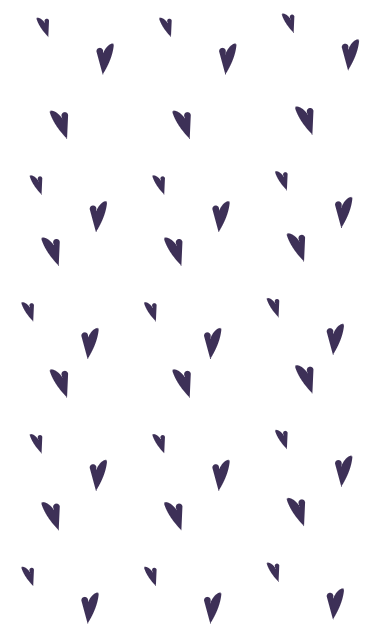
Give the GLSL for this pattern, as a WebGL 1 fragment shader.

```glsl
precision highp float;
// Scattered hand-cut hearts on white: three columns of a staggered group.
// Each group holds one lopsided heart drawn three times (plain, small, mirrored);
// the heart is a pointed leaf lobe joined to a tapered round lobe.

uniform vec2 u_resolution;

const vec3 PAPER = vec3(1.0);
const vec3 INK = vec3(0.24, 0.19, 0.34);

// Lengths are in column widths, measured from the top left, y downward.
const float COLUMNS = 3.0;
const int ROWS = 5;
const float LAST_COLUMN_LIFT = 0.034;

// Tip of the plain heart in each row.
const vec2 ROW_0 = vec2(0.599, -0.156);
const vec2 ROW_1 = vec2(0.544, 1.129);
const vec2 ROW_2 = vec2(0.476, 2.163);
const vec2 ROW_3 = vec2(0.544, 3.238);
const vec2 ROW_4 = vec2(0.476, 4.320);

// Tips of the other two hearts, relative to the plain one.
const vec2 SMALL_OFFSET = vec2(-0.207, 0.455);
const vec2 MIRRORED_OFFSET = vec2(0.240, 0.760);

const float HEART_SIZE = 0.226;
const float SMALL_SIZE = 0.154;
const float MIRRORED_TILT = 0.22;

// Heart shape, in heart heights, y upward from the tip.
const vec2 ROUND_LOBE = vec2(-0.07, 0.83);
const float ROUND_RADIUS = 0.12;
const float TIP_RADIUS = 0.012;
const float LEAF_CORNER = 0.10;

float smoothMax(float a, float b, float k) {
  float h = max(k - abs(a - b), 0.0) / k;
  return max(a, b) + 0.25 * k * h * h;
}

// Capsule widening from the tip to the round lobe.
float roundLobe(vec2 p) {
  float h = clamp(dot(p, ROUND_LOBE) / dot(ROUND_LOBE, ROUND_LOBE), 0.0, 1.0);
  return length(p - ROUND_LOBE * h) - mix(TIP_RADIUS, ROUND_RADIUS, h);
}

// Area between a bowed left flank, an arched top and a straight right side.
float leafLobe(vec2 p) {
  float flankX = p.y * (0.35 * p.y - 0.98);
  float flankSlope = 0.70 * p.y - 0.98;
  float flank = (flankX - p.x) / length(vec2(1.0, flankSlope));

  float fromPeak = p.x + 0.58;
  float arch = p.y - 1.006 + 1.6 * fromPeak * fromPeak;
  arch /= length(vec2(1.0, 3.2 * fromPeak));

  return max(smoothMax(flank, arch, LEAF_CORNER), p.x - 0.05 * p.y);
}

// Approximate distance to a heart; q is relative to its tip, y downward.
float heart(vec2 q, float size) {
  vec2 p = vec2(q.x, -q.y) / size;
  return size * min(roundLobe(p), leafLobe(p));
}

vec2 rotate(vec2 p, float angle) {
  float c = cos(angle);
  float s = sin(angle);
  return vec2(c * p.x - s * p.y, s * p.x + c * p.y);
}

float heartGroup(vec2 p) {
  float plain = heart(p, HEART_SIZE);
  float small = heart(p - SMALL_OFFSET, SMALL_SIZE);
  vec2 turned = rotate(p - MIRRORED_OFFSET, MIRRORED_TILT);
  float mirrored = heart(vec2(-turned.x, turned.y), HEART_SIZE);
  return min(plain, min(small, mirrored));
}

vec2 rowOrigin(int row) {
  if (row == 0) return ROW_0;
  if (row == 1) return ROW_1;
  if (row == 2) return ROW_2;
  if (row == 3) return ROW_3;
  return ROW_4;
}

void main() {
  float pixel = COLUMNS / u_resolution.x;
  vec2 p = vec2(gl_FragCoord.x, u_resolution.y - gl_FragCoord.y) * pixel;

  // Repeat across, with the last column raised slightly.
  p.y += LAST_COLUMN_LIFT * step(COLUMNS - 1.0, p.x);
  p.x = fract(p.x);

  float d = 10.0;
  for (int row = 0; row < ROWS; row++) {
    d = min(d, heartGroup(p - rowOrigin(row)));
  }

  float coverage = clamp(0.5 - d / pixel, 0.0, 1.0);
  gl_FragColor = vec4(mix(PAPER, INK, coverage), 1.0);
}
```
